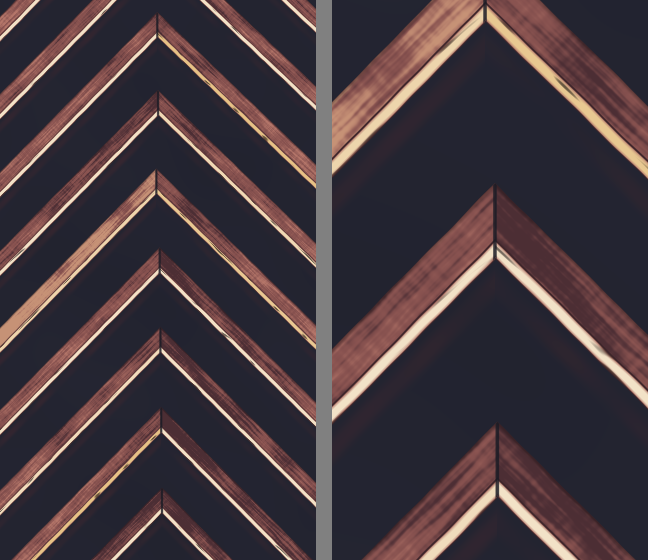
Left, the full canvas; right, a detail of the centre.
A WebGL 2 fragment shader for this pattern:

```glsl
#version 300 es
precision highp float;
// Stacked wooden chevrons on a dark slate ground. Each row is two mitred boards
// with a pale lower lip; a loop places the rows, and per-board hashes with
// stretched gradient noise give the grain, stains and worn edges.

uniform vec2 u_resolution;
out vec4 fragColor;

const vec3 SLATE      = vec3(0.137, 0.141, 0.190);
const vec3 UNDERSIDE  = vec3(0.225, 0.150, 0.185);
const vec3 WOOD_DARK  = vec3(0.300, 0.180, 0.205);
const vec3 WOOD_MID   = vec3(0.530, 0.320, 0.310);
const vec3 WOOD_LIT   = vec3(0.710, 0.465, 0.415);
const vec3 WOOD_TAN   = vec3(0.800, 0.610, 0.480);
const vec3 LIP_CREAM  = vec3(0.950, 0.885, 0.780);
const vec3 LIP_YELLOW = vec3(0.900, 0.760, 0.520);
const vec3 LIP_SHADE  = vec3(0.700, 0.470, 0.420);

// Widths across a board, in canvas heights
const float WOOD_WIDTH = 0.0232;
const float LIP_START  = 0.0243;
const float LIP_END    = 0.0312;

const int FIRST_ROW = -2;
const int LAST_ROW  = 6;
const float PALE_ROW = 2.0; // lighter row, set slightly to the left

float hash(vec2 p) {
  p = fract(p * vec2(0.1031, 0.1130));
  p += dot(p, p.yx + 33.33);
  return fract((p.x + p.y) * p.x * 17.0);
}

vec2 gradientAt(vec2 cell) {
  float angle = 6.2832 * hash(cell + 71.0);
  return vec2(cos(angle), sin(angle));
}

// Gradient noise, about -0.7 to 0.7
float noise(vec2 p) {
  vec2 i = floor(p), f = fract(p);
  vec2 u = f * f * f * (f * (f * 6.0 - 15.0) + 10.0);
  vec2 e = vec2(1.0, 0.0);
  float low  = mix(dot(gradientAt(i), f), dot(gradientAt(i + e), f - e), u.x);
  float high = mix(dot(gradientAt(i + e.yx), f - e.yx), dot(gradientAt(i + 1.0), f - 1.0), u.x);
  return mix(low, high, u.y);
}

// Soft-edged coverage of lo < d < hi
float band(float d, float lo, float hi, float soft) {
  return smoothstep(lo - soft, lo + soft, d) * (1.0 - smoothstep(hi - soft, hi + soft, d));
}

// Apex of a row, y measured down from the top
vec2 apexOf(float row) {
  float nudge = row == PALE_ROW ? -0.0045 : 0.0;
  return vec2(0.2800 + 0.0014 * row + nudge, 0.0221 + 0.1387 * row + 0.00047 * row * row);
}

// Board face: q = (along, across)
vec3 woodColor(vec2 q, float row, float side, float seed) {
  vec2 s = q + seed * 37.0;
  float grain = noise(s * vec2(16.0, 260.0)) + 0.5 * noise(s * vec2(45.0, 520.0));
  float saw = noise(s * vec2(260.0, 50.0));
  float stain = noise(s * vec2(13.0, 45.0));
  float tone = 0.43 + 0.42 * grain + 0.16 * saw + 0.45 * stain;
  tone += 0.3 * (seed - 0.5) + 0.9 * (q.x - 0.17) - 0.08 * side - 0.05 * max(row - 3.0, 0.0);
  float pale = row == PALE_ROW ? 1.0 - side : 0.0;
  tone = clamp(tone + 0.3 * pale, 0.0, 1.0);
  vec3 c = mix(WOOD_DARK, WOOD_MID, smoothstep(0.0, 0.5, tone));
  c = mix(c, WOOD_LIT, smoothstep(0.45, 0.95, tone));
  c = mix(c, WOOD_TAN, 0.75 * pale * smoothstep(0.4, 1.0, tone));
  return c * mix(0.72, 1.0, smoothstep(0.0, 0.003, q.y));
}

// Rounded lip: bright core, darker rims, worn patches
vec3 lipColor(vec2 q, float seed) {
  float v = (q.y - LIP_START) / (LIP_END - LIP_START);
  float wear = noise(vec2(q.x * 28.0 + seed * 53.0, v * 1.5));
  float core = 1.0 - pow(abs(2.0 * v - 1.0), 2.5);
  vec3 bright = mix(LIP_CREAM, LIP_YELLOW, smoothstep(0.6, 0.9, seed));
  vec3 c = mix(LIP_SHADE, bright, clamp(core * 1.25 - 0.6 * max(wear, 0.0), 0.0, 1.0));
  return c * (1.0 - 0.55 * smoothstep(0.28, 0.5, wear));
}

void main() {
  float soft = 0.75 / u_resolution.y;
  vec2 p = gl_FragCoord.xy / u_resolution.y;
  p.x += 0.5 * (0.5625 - u_resolution.x / u_resolution.y);
  p.y = 1.0 - p.y;
  vec3 color = SLATE * (1.0 + 0.05 * noise(p * 5.0));

  for (int i = FIRST_ROW; i <= LAST_ROW; i++) {
    float row = float(i);
    vec2 d = p - apexOf(row);
    float side = step(0.0, d.x);
    float seed = hash(vec2(row + 11.0, side * 7.0 + 3.0));

    // Mirrored board frame: x along the arm, y across it
    float slope = mix(1.018, 0.960 + 0.010 * row, side);
    vec2 arm = normalize(vec2(1.0, slope));
    vec2 m = vec2(abs(d.x), d.y);
    vec2 q = vec2(dot(m, arm), dot(m, vec2(-arm.y, arm.x)));
    q.y += 0.0007 * noise(vec2(q.x * 40.0, seed * 90.0));

    // Faint underside, then gap, face and lip
    float under = band(q.y, 0.037, 0.047, 0.004) * (0.45 - 0.2 * side + 0.5 * noise(q * 22.0 + seed * 9.0));
    color = mix(color, UNDERSIDE, clamp(under, 0.0, 1.0));
    color = mix(color, WOOD_DARK * 0.8, band(q.y, 0.0, LIP_END + 0.0006, soft));
    color = mix(color, woodColor(q, row, side, seed), band(q.y, 0.0, WOOD_WIDTH, soft));
    color = mix(color, lipColor(q, seed), band(q.y, LIP_START, LIP_END, soft));

    // Dark mitre seam at the apex
    float seam = (1.0 - smoothstep(0.0006, 0.0006 + 2.0 * soft, m.x)) * band(q.y, 0.0, LIP_END, soft);
    color = mix(color, SLATE * 0.75, 0.85 * seam);
  }
  fragColor = vec4(color, 1.0);
}
```
